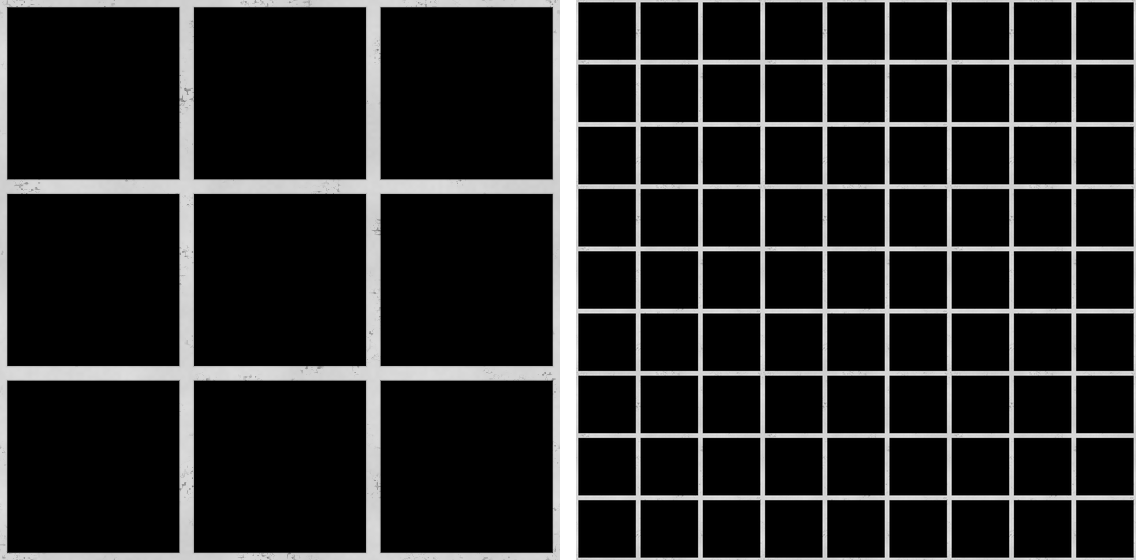
Left: one tile. Right: repeated 3 by 3.
Give the GLSL for this pattern, as a Shadertoy shader.

```glsl
// Three by three black square tiles set in pale grey, lightly worn grout.
// A box distance per cell gives the tiles; wrapping value noise clouds the
// grout and adds sparse clusters of fine specks and hairline scratches.

float hash(vec2 p) {
    uvec2 q = uvec2(ivec2(p)) * uvec2(1597u, 3571u);
    uint n = (q.x ^ q.y) * 48271u;
    n = (n ^ (n >> 15)) * 73939u;
    n = (n ^ (n >> 13)) * 91193u;
    return float((n ^ (n >> 16)) & 65535u) / 65535.0;
}

// Value noise on the unit square that wraps after a whole number of cells
float wrapNoise(vec2 uv, vec2 period, float seed) {
    vec2 p = uv * period;
    vec2 i = floor(p), f = fract(p);
    f = f * f * (3.0 - 2.0 * f);
    vec2 a = mod(i, period) + seed;
    vec2 b = mod(i + 1.0, period) + seed;
    return mix(mix(hash(a), hash(vec2(b.x, a.y)), f.x),
               mix(hash(vec2(a.x, b.y)), hash(b), f.x), f.y);
}

float wrapFbm(vec2 uv, float period, float seed) {
    float sum = 0.0, amplitude = 0.5;
    for (int octave = 0; octave < 4; octave++) {
        sum += amplitude * wrapNoise(uv, vec2(period), seed);
        period *= 2.0;
        seed += 331.0;
        amplitude *= 0.5;
    }
    return sum / 0.9375;
}

vec3 groutColor(vec2 uv, float rimDistance) {
    // Soft clouding and fine grain
    float shade = 0.83 + 0.10 * (wrapFbm(uv, 9.0, 17.0) - 0.5);
    shade += 0.018 * (wrapNoise(uv, vec2(150.0), 71.0) - 0.5);

    // Specks and scratches gather in a few worn patches
    float patches = smoothstep(0.56, 0.76, wrapFbm(uv, 22.0, 203.0));
    float specks = smoothstep(0.70, 0.92, wrapNoise(uv, vec2(230.0, 260.0), 409.0));
    float vein = abs(wrapFbm(uv, 64.0, 613.0) - 0.5);
    float scratches = 1.0 - smoothstep(0.0, 0.035, vein);
    shade -= patches * (0.24 * specks + 0.10 * scratches);

    // Slight shadow where the grout meets a tile
    shade -= 0.06 * (1.0 - smoothstep(0.0, 0.012, rimDistance));
    return vec3(shade);
}

void mainImage(out vec4 fragColor, in vec2 fragCoord) {
    vec2 uv = fragCoord / iResolution.xy;

    // Signed distance to the square tile, in cell units
    vec2 cell = fract(uv * 3.0) - 0.5;
    vec2 edge = abs(cell) - 0.461;
    float dist = max(edge.x, edge.y);

    float blur = 3.0 * 0.7 / min(iResolution.x, iResolution.y);
    float grout = smoothstep(-blur, blur, dist);
    fragColor = vec4(groutColor(uv, dist) * grout, 1.0);
}
```
